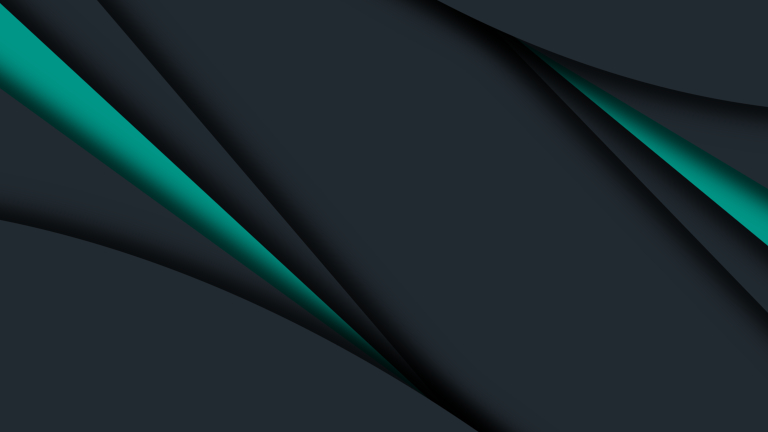
This background is drawn by a Shadertoy shader. Its source:

```glsl
// Overlapping dark slate sheets with two teal wedges, in two opposed stacks.
// Each sheet is a signed distance to a line or parabola; sheets are painted
// from back to front, and each casts a soft shadow on those beneath it.

const vec3 SLATE = vec3(0.131, 0.163, 0.190);
const vec3 TEAL = vec3(0.000, 0.590, 0.530);
const float SHADOW_STRENGTH = 0.70;
const float SHADOW_SPREAD = 0.044;

// Tips where each teal wedge narrows to a point (units of canvas height)
const vec2 LEFT_TIP = vec2(0.995, 0.074);
const vec2 RIGHT_TIP = vec2(1.192, 0.914);

// Parabolas of the front sheets: height, slope, curvature
const vec3 LEFT_CURVE = vec3(0.491, -0.200, -0.2195);
const vec3 RIGHT_CURVE = vec3(1.000, -0.5206, 0.2575);
const float RIGHT_CURVE_START = 1.0116;

// Signed distance to the line from a to b, positive on its left
float lineDistance(vec2 p, vec2 a, vec2 b) {
    vec2 along = normalize(b - a);
    return dot(p - a, vec2(-along.y, along.x));
}

// Approximate signed distance to a parabola, positive above it
float curveDistance(vec2 p, vec3 curve) {
    float height = curve.x + p.x * (curve.y + p.x * curve.z);
    float slope = curve.y + 2.0 * curve.z * p.x;
    return (p.y - height) / sqrt(1.0 + slope * slope);
}

// Cast a shadow outside the sheet (d > 0), then fill its inside
void paintSheet(inout vec3 color, float d, vec3 fill) {
    float reach = max(d, 0.0) / SHADOW_SPREAD;
    color *= 1.0 - SHADOW_STRENGTH * exp(-reach * reach);
    float halfPixel = 0.75 / iResolution.y;
    color = mix(fill, color, smoothstep(-halfPixel, halfPixel, d));
}

void mainImage(out vec4 fragColor, in vec2 fragCoord) {
    vec2 p = fragCoord / iResolution.y;
    vec3 color = SLATE;

    // Left stack, lying to the lower left of its edges
    paintSheet(color, lineDistance(p, vec2(0.2245, 1.0), vec2(1.0787, 0.0)), SLATE);
    paintSheet(color, lineDistance(p, vec2(0.0, 0.993), LEFT_TIP), TEAL);
    paintSheet(color, lineDistance(p, vec2(0.0, 0.796), LEFT_TIP), SLATE);
    paintSheet(color, curveDistance(p, LEFT_CURVE), SLATE);

    // Right stack, lying to the upper right of its edges
    paintSheet(color, lineDistance(p, vec2(1.778, 0.2755), vec2(1.134, 0.942)), SLATE);
    paintSheet(color, lineDistance(p, vec2(1.778, 0.4306), RIGHT_TIP), TEAL);
    paintSheet(color, lineDistance(p, vec2(1.778, 0.5625), RIGHT_TIP), SLATE);
    vec2 fromStart = p - vec2(RIGHT_CURVE_START, 0.0);
    paintSheet(color, -curveDistance(fromStart, RIGHT_CURVE), SLATE);

    fragColor = vec4(color, 1.0);
}
```
